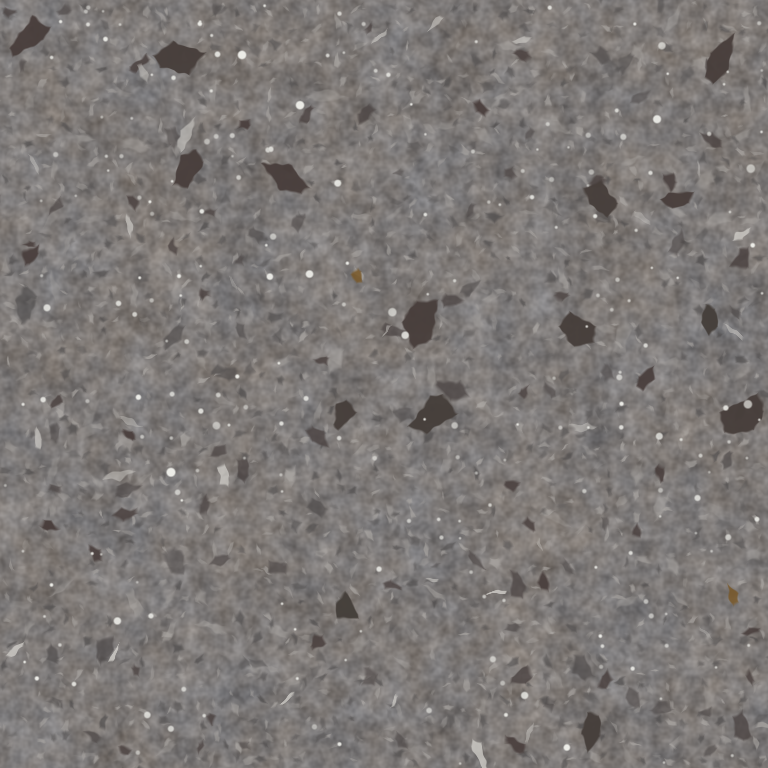
Write a Shadertoy shader that draws this texture.

```glsl
// Speckled composite stone: a mottled grey matrix of gradient noise, strewn with
// translucent pale shards, dark angular chips, amber flecks and white glints.
// Every grain type is a jittered grid of random polygons or discs.

const float TAU = 6.28319;
const vec3 MATRIX_GREY = vec3(0.494, 0.478, 0.471);
const vec3 COOL_TINT   = vec3(-0.016, 0.0, 0.020);
const vec3 PALE_SHARD  = vec3(0.68, 0.665, 0.65);
const vec3 BRIGHT_SHARD = vec3(0.82, 0.81, 0.79);
const vec3 SLATE_SPECK = vec3(0.315, 0.305, 0.305);
const vec3 BROWN_CHIP  = vec3(0.285, 0.240, 0.232);
const vec3 OLIVE_CHIP  = vec3(0.270, 0.248, 0.230);
const vec3 AMBER_FLECK = vec3(0.47, 0.34, 0.15);
const vec3 GLINT_WHITE = vec3(0.93, 0.93, 0.91);

vec3 hash3(vec2 p) {
    vec3 h = fract(p.xyx * vec3(0.1031, 0.1030, 0.0973));
    h += dot(h, h.yxz + 33.33);
    return fract((h.xxy + h.yzz) * h.zyx);
}

vec2 direction(float angle) { return vec2(cos(angle), sin(angle)); }

float cornerSlope(vec2 corner, vec2 offset) {
    return dot(direction(TAU * hash3(corner).x), offset);
}

float gradientNoise(vec2 p) {
    vec2 i = floor(p), f = fract(p), e = vec2(1.0, 0.0);
    vec2 u = f * f * f * (f * (f * 6.0 - 15.0) + 10.0);
    float low  = mix(cornerSlope(i, f), cornerSlope(i + e.xy, f - e.xy), u.x);
    float high = mix(cornerSlope(i + e.yx, f - e.yx), cornerSlope(i + e.xx, f - e.xx), u.x);
    return mix(low, high, u.y);
}

// Signed distance to an irregular five-sided chip
float chipDistance(vec2 q, float radius, vec2 id) {
    float d = -1e3;
    for (int k = 0; k < 5; k++) {
        vec3 h = hash3(id + float(k) * 7.31 + 3.7);
        float angle = (float(k) + 0.6 * (h.x - 0.5)) * TAU / 5.0;
        d = max(d, dot(q, direction(angle)) - radius * (0.6 + 0.7 * h.y));
    }
    return d;
}

// Scattered chips: x = coverage, y = random tone of the chip on top.
// Radius is in cells; blur is in canvas units.
vec2 chips(vec2 p, float cells, float density, float radius, float stretch, float blur, float seed) {
    vec2 g = p * cells, result = vec2(0.0);
    float edge = max(blur, 0.8 / iResolution.y) * cells;
    for (int y = -1; y <= 1; y++)
    for (int x = -1; x <= 1; x++) {
        vec2 cell = floor(g) + vec2(x, y), id = cell + seed * 17.3;
        vec3 h = hash3(id);
        if (h.x > density) continue;
        vec3 shape = hash3(id + 51.7);
        vec2 axis = direction(TAU * shape.x);
        vec2 q = g - cell - 0.2 - 0.6 * h.yz;
        q = vec2(dot(q, axis), dot(q, vec2(-axis.y, axis.x)));
        q.y *= mix(0.6 + 0.4 * stretch, stretch, shape.y);
        float size = radius * mix(0.65, 1.3, shape.z * shape.z);
        float cover = 1.0 - smoothstep(-edge, edge, chipDistance(q, size, id));
        if (cover > result.x) result = vec2(cover, hash3(id + 93.1).x);
    }
    return result;
}

// Round glints, gathered into loose clusters
float glints(vec2 p, float cells, float density, float radius, float seed) {
    vec2 g = p * cells;
    float edge = max(0.0015, 0.8 / iResolution.y), light = 0.0;
    for (int y = -1; y <= 1; y++)
    for (int x = -1; x <= 1; x++) {
        vec2 cell = floor(g) + vec2(x, y);
        vec3 h = hash3(cell + seed * 17.3), shape = hash3(cell + seed * 29.9);
        float local = density * (1.0 + 2.8 * gradientNoise(cell * 6.0 / cells + seed));
        if (h.x > local) continue;
        float d = length(g - cell - 0.2 - 0.6 * h.yz) / cells - radius * mix(0.55, 1.3, shape.x * shape.x);
        light = max(light, (1.0 - smoothstep(-edge, edge, d)) * mix(0.5, 1.0, shape.y));
    }
    return light;
}

vec3 stoneMatrix(vec2 p) {
    float clouds = 0.055 * gradientNoise(p * 11.0) + 0.07 * gradientNoise(p * 25.0 + 5.0);
    float grain = 0.085 * gradientNoise(p * 47.0 + 9.0) + 0.085 * gradientNoise(p * 98.0 + 21.0)
                + 0.05 * gradientNoise(p * 175.0 + 40.0);
    float tint = gradientNoise(p * 8.0 + 60.0) + 0.9 * gradientNoise(p * 36.0 + 75.0);
    return MATRIX_GREY + clouds + grain + COOL_TINT * tint;
}

// Blends a chip layer in, its opacity set by the tone of each chip
vec3 embed(vec3 base, vec3 grain, vec2 chip, float faint, float strong) {
    return mix(base, grain, chip.x * mix(faint, strong, chip.y));
}

void mainImage(out vec4 fragColor, in vec2 fragCoord) {
    vec2 p = fragCoord / iResolution.y;
    vec2 ragged = p + 0.004 * vec2(gradientNoise(p * 80.0), gradientNoise(p * 80.0 + 33.0));
    vec3 color = stoneMatrix(p);

    // Translucent shards and soft buried specks
    color = embed(color, PALE_SHARD, chips(ragged, 20.0, 0.55, 0.25, 3.0, 0.004, 1.0), 0.12, 0.5);
    color = embed(color, PALE_SHARD, chips(ragged, 44.0, 0.55, 0.24, 2.6, 0.0025, 2.0), 0.2, 0.7);
    color = embed(color, SLATE_SPECK, chips(ragged, 40.0, 0.5, 0.23, 1.7, 0.003, 3.0), 0.15, 0.75);

    // Dark angular chips, small to large
    vec2 small = chips(ragged, 20.0, 0.23, 0.22, 2.0, 0.003, 4.0);
    color = embed(color, mix(SLATE_SPECK, BROWN_CHIP, small.y), small, 0.45, 0.95);
    vec2 medium = chips(ragged, 11.0, 0.24, 0.17, 2.0, 0.003, 11.0);
    color = embed(color, mix(SLATE_SPECK, BROWN_CHIP, medium.y), medium, 0.6, 1.0);
    vec2 large = chips(ragged, 6.0, 0.36, 0.15, 1.9, 0.0022, 12.0);
    color = embed(color, mix(BROWN_CHIP, OLIVE_CHIP, large.y), large, 0.95, 0.98);

    // Amber flecks, bright slivers and glints
    color = embed(color, AMBER_FLECK, chips(ragged, 7.0, 0.05, 0.06, 2.0, 0.0025, 6.0), 0.8, 0.9);
    color = embed(color, BRIGHT_SHARD, chips(ragged, 15.0, 0.16, 0.2, 4.5, 0.0025, 7.0), 0.2, 0.85);
    float glint = max(glints(p, 24.0, 0.13, 0.0045, 8.0), glints(p, 48.0, 0.07, 0.0026, 9.0));
    fragColor = vec4(mix(color, GLINT_WHITE, glint), 1.0);
}
```
